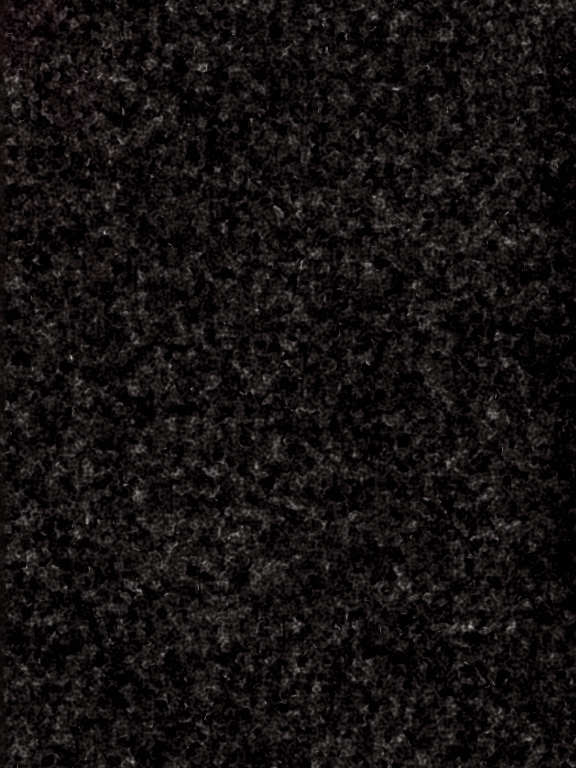
This texture is drawn by a Shadertoy shader. Its source:

```glsl
// Polished black granite: fine dark crystals, pale flakes, thin glints and shaded borders.

const vec3 WARM_TINT = vec3(0.019, 0.001, -0.003);
const vec3 PLUM_TINT = vec3(0.022, -0.004, 0.008);

vec2 hash2(vec2 p) {
    vec3 q = fract(p.xyx * vec3(0.1031, 0.1030, 0.0973));
    q += dot(q, q.yzx + 33.33);
    return fract((q.xx + q.yz) * q.zy);
}

vec2 gradientAt(vec2 cell) {
    float angle = 6.2832 * hash2(cell).x;
    return vec2(cos(angle), sin(angle));
}

// Gradient noise scaled to roughly unit deviation
float gradientNoise(vec2 p) {
    vec2 i = floor(p), f = fract(p);
    vec2 u = f * f * f * (f * (f * 6.0 - 15.0) + 10.0);
    vec2 e = vec2(0.0, 1.0);
    float low = mix(dot(gradientAt(i), f),
                    dot(gradientAt(i + e.yx), f - e.yx), u.x);
    float high = mix(dot(gradientAt(i + e.xy), f - e.xy),
                     dot(gradientAt(i + e.yy), f - e.yy), u.x);
    return 4.4 * mix(low, high, u.y);
}

// Flat-toned cells with softened borders, roughly unit deviation
float crystals(vec2 p, float sharpness) {
    vec2 cell = floor(p);
    float total = 0.0, weightSum = 0.0;
    for (int y = -1; y <= 1; y++)
    for (int x = -1; x <= 1; x++) {
        vec2 id = cell + vec2(x, y);
        vec2 offset = id + hash2(id) - p;
        float weight = exp(-sharpness * dot(offset, offset));
        total += weight * (hash2(id + 71.3).x - 0.5);
        weightSum += weight;
    }
    return 3.8 * total / weightSum;
}

// Scattered, randomly turned chips; returns coverage times brightness
float flakes(vec2 p, float share, float radius, float softness, float seed) {
    vec2 cell = floor(p);
    float light = 0.0;
    for (int y = -1; y <= 1; y++)
    for (int x = -1; x <= 1; x++) {
        vec2 id = cell + vec2(x, y);
        vec2 place = hash2(id + seed), kind = hash2(id + seed + 37.7);
        vec2 d = p - id - place;
        float turn = 6.2832 * kind.y;
        vec2 axis = vec2(cos(turn), sin(turn));
        vec2 local = vec2(dot(d, axis), dot(d, vec2(-axis.y, axis.x)));
        local.y *= mix(1.1, 2.6, place.x);
        float size = radius * mix(0.5, 1.2, place.y);
        float cover = 1.0 - smoothstep(size - softness, size + softness, length(local));
        light = max(light, cover * step(kind.x, share) * mix(0.35, 1.0, kind.x / share));
    }
    return light;
}

// Broken hairlines along the zero level of a noise field
float hairlines(vec2 p, float width) {
    float line = 1.0 - smoothstep(0.0, width, abs(gradientNoise(p)));
    return line * smoothstep(0.7, 1.7, gradientNoise(p * 0.8 + 19.0));
}

float graniteTone(vec2 p, float shade) {
    vec2 warp = vec2(gradientNoise(p * 95.0), gradientNoise(p * 95.0 + 53.0));
    vec2 q = p + 0.0017 * warp;
    float fine = gradientNoise(p * 205.0 + 11.0);

    // Body grain
    float grain = 0.58 * crystals(q * 112.0, 14.0)
                + 0.50 * gradientNoise(q * 74.0 + 7.0)
                + 0.50 * fine
                + 0.26 * gradientNoise(q * 24.0 + 31.0)
                + 0.14 * gradientNoise(p * 5.0 + 3.0) - shade;
    float peak = max(grain - 0.7, 0.0);
    float tone = 0.054 + 0.069 * grain + 0.035 * peak * peak;

    // Pale minerals and glints
    float mottle = clamp(0.7 + 0.4 * fine, 0.0, 1.3);
    float lit = 1.0 - 0.5 * clamp(shade, 0.0, 1.0);
    tone += 0.13 * lit * mottle * flakes(q * 24.0, 0.14, 0.23, 0.09, 5.0);
    tone += 0.20 * lit * mottle * flakes(q * 48.0, 0.20, 0.20, 0.10, 91.0);
    tone += 0.34 * lit * flakes(q * 70.0, 0.08, 0.19, 0.12, 143.0);
    tone += 0.07 * lit * hairlines(q * 32.0, 0.17);
    return max(tone, 0.004);
}

void mainImage(out vec4 fragColor, in vec2 fragCoord) {
    vec2 p = fragCoord / iResolution.y;
    vec2 uv = fragCoord / iResolution.xy;

    // Dark right border, weaker near the upper and lower corners
    float span = smoothstep(0.0, 0.25, uv.y) * (1.0 - smoothstep(0.82, 1.0, uv.y));
    float shade = 0.9 * smoothstep(0.89, 1.0, uv.x + 0.012 * gradientNoise(p * 9.0)) * span;
    float tone = graniteTone(p, shade);

    // Dull strip along the left border
    float strip = 1.0 - smoothstep(0.006, 0.013, uv.x);
    tone = mix(tone, 0.035 + 0.3 * tone, 0.7 * strip);

    // Warm body with a plum stain in the upper left
    float stain = (1.0 - smoothstep(0.0, 0.35, uv.x)) * smoothstep(0.5, 1.0, uv.y);
    stain *= smoothstep(-0.8, 1.2, gradientNoise(p * 11.0 + 61.0));
    vec3 tint = WARM_TINT + PLUM_TINT * stain;
    vec3 color = vec3(tone) + tint * smoothstep(-0.01, 0.04, tone);
    fragColor = vec4(clamp(color, 0.0, 1.0), 1.0);
}
```
